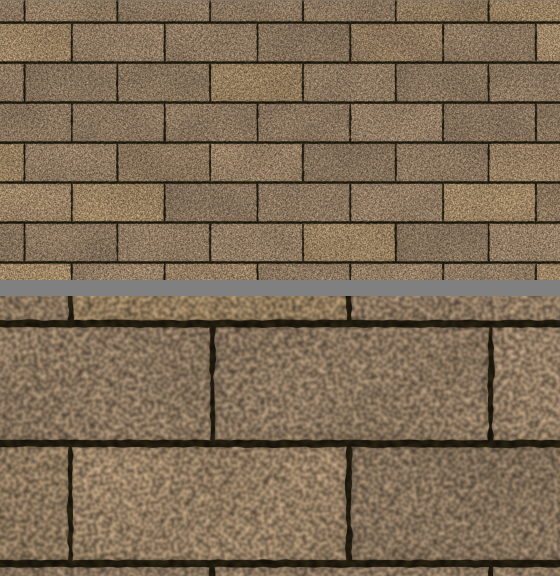
Top: the whole. Bottom: its middle third, enlarged.
Reproduce this texture procedurally as a WebGL 1 fragment shader.

```glsl
precision highp float;
uniform vec2 u_resolution;

#define ROW_HEIGHT 0.1428
#define TAB_WIDTH 0.3315
#define FIRST_LINE 0.0625
#define FIRST_JOINT 0.0875
#define ROW_SHIFT 0.51
#define LINE_HALF 0.0043
#define JOINT_HALF 0.0030
#define GRAIN_FREQ 185.0
#define GRAIN_CONTRAST 0.46
#define TAB_COLOR vec3(0.54, 0.46, 0.37)
#define GOLD_TINT vec3(1.10, 1.09, 1.02)
#define GAP_COLOR vec3(0.12, 0.10, 0.05)

float hash(vec2 p) {
  vec3 q = fract(p.xyx * vec3(0.1031, 0.1030, 0.0973));
  q += dot(q, q.yzx + 33.33);
  return fract((q.x + q.y) * q.z);
}

// Dot product of a random unit gradient with the offset from its corner
float corner(vec2 cell, vec2 offset) {
  float angle = 6.2832 * hash(cell);
  return dot(vec2(cos(angle), sin(angle)), offset);
}

float gradientNoise(vec2 p) {
  vec2 i = floor(p);
  vec2 f = fract(p);
  vec2 w = f * f * f * (f * (f * 6.0 - 15.0) + 10.0);
  vec2 e = vec2(1.0, 0.0);
  float low = mix(corner(i, f), corner(i + e, f - e), w.x);
  float high = mix(corner(i + e.yx, f - e.yx), corner(i + 1.0, f - 1.0), w.x);
  return mix(low, high, w.y);
}

// Mineral granules at two sizes, on a turned lattice
float granules(vec2 p) {
  vec2 q = mat2(0.80, 0.60, -0.60, 0.80) * p + 7.3;
  return gradientNoise(q * GRAIN_FREQ)
       + 0.6 * gradientNoise(q.yx * GRAIN_FREQ * 0.53 + 31.7);
}

// Tone of one tab: its own brightness, a sideways fade and soft blotches
vec3 tabColor(vec2 p, vec2 id, float across) {
  float tone = hash(id + 17.0);
  float fade = (hash(id + 53.0) - 0.5) * (across - 0.5);
  float blotch = gradientNoise(p * vec2(7.0, 9.0) + id * 3.7);
  float light = 0.93 + 0.11 * tone + 0.12 * fade + 0.10 * blotch;
  float gold = smoothstep(0.60, 0.95, hash(id + 91.0));
  return TAB_COLOR * light * mix(vec3(1.0), GOLD_TINT, gold);
}

void main() {
  vec2 p = gl_FragCoord.xy / u_resolution.y;
  float soft = 0.7 / u_resolution.y;

  // Staggered courses, counted from the lowest full one
  float v = (p.y - FIRST_LINE) / ROW_HEIGHT;
  float row = floor(v);
  float shift = mod(row, 2.0) * ROW_SHIFT;
  float u = (p.x - FIRST_JOINT) / TAB_WIDTH - shift;
  vec2 id = vec2(floor(u), row) + 20.0;

  // Granule-covered tab
  vec3 color = tabColor(p, id, fract(u));
  color *= 1.0 + GRAIN_CONTRAST * granules(p);

  // Shadow line under each course, with a ragged edge
  float lineOffset = (fract(v + 0.5) - 0.5) * ROW_HEIGHT;
  float ragged = 0.0016 * gradientNoise(p * vec2(75.0, 40.0));
  float lineDist = abs(lineOffset + ragged) - LINE_HALF;

  // Cut between tabs, wavering and uneven in width
  float jointOffset = (fract(u + 0.5) - 0.5) * TAB_WIDTH;
  float waver = 0.0020 * gradientNoise(vec2(p.y * 38.0, id.x + 0.37));
  float uneven = 0.0022 * gradientNoise(p * 85.0 + 11.0);
  float jointDist = abs(jointOffset + waver) - JOINT_HALF - uneven;

  // Contact shade beside the gaps, then the gaps themselves
  float gapDist = min(lineDist, jointDist);
  color *= 1.0 - 0.16 * exp(-max(gapDist, 0.0) * 450.0);
  float gap = 1.0 - smoothstep(-soft, soft, gapDist);
  vec3 gapShade = GAP_COLOR * (1.0 + 0.7 * gradientNoise(p * 110.0));
  color = mix(color, gapShade, gap);

  // Dusty rim along the upper border
  float rim = smoothstep(0.993, 0.999, p.y);
  color = mix(color, vec3(0.50, 0.48, 0.45), 0.5 * rim);

  gl_FragColor = vec4(clamp(color, 0.0, 1.0), 1.0);
}
```
